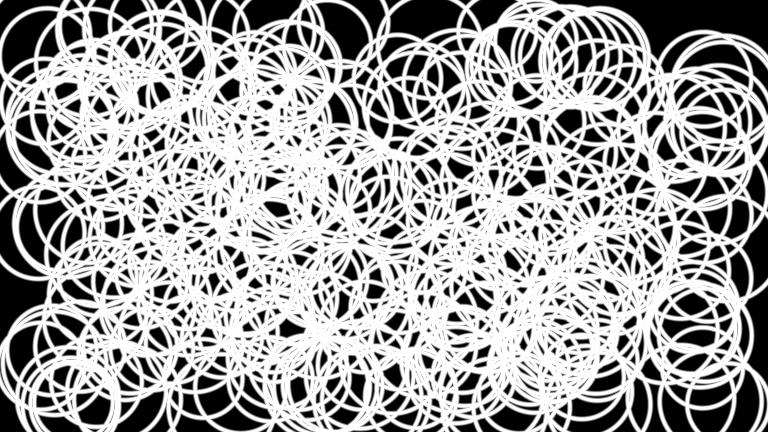
A Shadertoy shader for this pattern:

```glsl
vec3 hash3(float n) {
    return fract(sin(n * vec3(12.9898, 78.233, 37.719)) * 43758.5453);
}

void mainImage(out vec4 fragColor, in vec2 fragCoord) {
    vec2 p = fragCoord / iResolution.y;
    float aspect = iResolution.x / iResolution.y;

    // Distance to the nearest of many scattered rings
    float nearest = 1.0;
    for (int i = 1; i <= 300; i++) {
        vec3 rnd = hash3(float(i));
        vec2 center = mix(vec2(0.05), vec2(0.95), rnd.xy) * vec2(aspect, 1.0);
        float radius = mix(0.09, 0.125, rnd.z);
        nearest = min(nearest, abs(length(p - center) - radius));
    }

    // Soft white strokes on black
    float stroke = 1.0 - smoothstep(0.0021, 0.0083, nearest);
    fragColor = vec4(vec3(stroke), 1.0);
}
```
